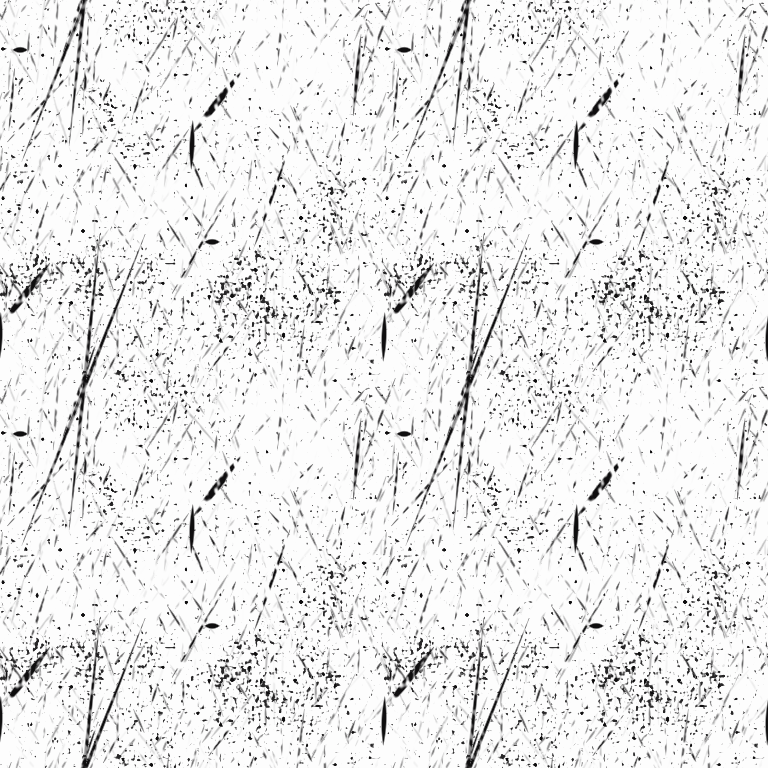
A three.js fragment shader for this texture:

```glsl
// Scratched, grimy white surface: black scuffs and grain, tiled two by two.
varying vec2 vUv;

const float REPEATS = 2.0;
const vec3 PAPER = vec3(0.992);
const vec3 INK = vec3(0.06, 0.055, 0.06);
const float EDGE = 0.004;          // edge softness, in tile units
const float GRIME_BASE = 0.20;     // grime everywhere
const float GRIME_CLOUD = 0.75;    // strength of cloudy variation
const float GRAIN_CUT = 0.40;      // grain threshold on clean areas
const float GRAIN_GAIN = 0.50;     // how far grime lowers the threshold
const float GRAIN_SOFT = 0.30;
const float SCUFF_STRENGTH = 0.75;

vec3 hash3(vec2 p) {
  vec3 h = fract(vec3(p.xyx) * vec3(0.1031, 0.1030, 0.0973));
  h += dot(h, h.yxz + 33.33);
  return fract((h.xxy + h.yzz) * h.zyx);
}

float cornerGradient(vec2 cell, vec2 offset, vec2 f, vec2 period) {
  float angle = 6.2832 * hash3(mod(cell + offset, period) + period * 1.7).x;
  return dot(vec2(cos(angle), sin(angle)), f - offset);
}

// Gradient noise that wraps after one tile
float wrapNoise(vec2 p, vec2 period) {
  vec2 cell = floor(p * period);
  vec2 f = p * period - cell;
  vec2 u = f * f * f * (f * (f * 6.0 - 15.0) + 10.0);
  float a = cornerGradient(cell, vec2(0.0, 0.0), f, period);
  float b = cornerGradient(cell, vec2(1.0, 0.0), f, period);
  float c = cornerGradient(cell, vec2(0.0, 1.0), f, period);
  float d = cornerGradient(cell, vec2(1.0, 1.0), f, period);
  return mix(mix(a, b, u.x), mix(c, d, u.x), u.y);
}

vec2 wrapDelta(vec2 d) { return fract(d + 0.5) - 0.5; }

// Tapered stroke: q is measured from its middle, v is its half vector
float stroke(vec2 q, vec2 v, float halfWidth) {
  float h = clamp(dot(q, v) / dot(v, v), -1.0, 1.0);
  float w = halfWidth * (1.0 - h * h);
  return clamp((w - length(q - v * h)) / EDGE + 0.5, 0.0, 1.0);
}

float scratch(vec2 p, vec2 a, vec2 b, float halfWidth) {
  return stroke(wrapDelta(p - 0.5 * (a + b)), 0.5 * (b - a), halfWidth);
}

// Random steep strokes, one per cell of a wrapping grid
float scratchLayer(vec2 p, float cells, float halfWidth, float seed) {
  vec2 home = floor(p * cells);
  float ink = 0.0;
  for (int y = -1; y <= 1; y++) {
    for (int x = -1; x <= 1; x++) {
      vec2 cell = home + vec2(float(x), float(y));
      vec2 id = mod(cell, cells) + seed;
      vec3 place = hash3(id);
      vec3 look = hash3(id + 57.0);
      float lean = look.x < 0.3 ? mix(-0.75, -0.3, place.z) : mix(-0.05, 0.75, place.z);
      vec2 v = vec2(sin(lean), cos(lean)) * mix(0.2, 0.9, look.y) / cells;
      float s = stroke(p - (cell + place.xy) / cells, v, halfWidth);
      ink = max(ink, s * look.z * look.z);
    }
  }
  return ink;
}

float stain(vec2 p, vec2 center, vec2 radius) {
  vec2 q = wrapDelta(p - center) / radius;
  return exp(-dot(q, q));
}

float grimeDensity(vec2 p) {
  float cloud = wrapNoise(p, vec2(4.0)) * 0.5 + wrapNoise(p, vec2(11.0, 9.0)) * 0.5
              + wrapNoise(p, vec2(27.0, 23.0)) * 0.4;
  float stains = stain(p, vec2(0.63, 0.28), vec2(0.08, 0.12))
    + 0.6 * stain(p, vec2(0.88, 0.48), vec2(0.13, 0.11))
    + 0.6 * stain(p, vec2(0.31, 0.71), vec2(0.05, 0.06))
    + 0.6 * stain(p, vec2(0.43, 0.95), vec2(0.14, 0.09))
    + 0.6 * stain(p, vec2(0.20, 0.32), vec2(0.20, 0.10))
    + 0.5 * stain(p, vec2(0.78, 0.22), vec2(0.15, 0.10))
    - 0.5 * stain(p, vec2(0.42, 0.47), vec2(0.25, 0.06))
    - 0.3 * stain(p, vec2(0.75, 0.85), vec2(0.15, 0.20));
  return clamp(GRIME_BASE + GRIME_CLOUD * cloud + stains * (0.75 + cloud), 0.0, 1.2);
}

void main() {
  vec2 p = vUv * REPEATS;
  float grime = grimeDensity(p);

  // Crosshatched grain and loose specks
  float fiber = wrapNoise(p, vec2(131.0, 53.0)) * 0.5 + wrapNoise(p, vec2(47.0, 119.0)) * 0.5
              + wrapNoise(p, vec2(113.0, 109.0)) * 0.5;
  float cut = GRAIN_CUT - GRAIN_GAIN * grime;
  float ink = 0.9 * smoothstep(cut, cut + GRAIN_SOFT, fiber);
  float speck = wrapNoise(p, vec2(67.0, 59.0)) + 0.12 * grime;
  ink = max(ink, smoothstep(0.44, 0.58, speck));

  // Fine random scratches, broken along their length
  float gaps = smoothstep(-0.25, 0.2, wrapNoise(p, vec2(61.0, 43.0)) + 0.2 * grime);
  float fine = max(scratchLayer(p, 5.0, 0.0030, 11.0), scratchLayer(p, 9.0, 0.0028, 131.0));
  fine = max(fine, scratchLayer(p, 21.0, 0.0025, 271.0));
  ink = max(ink, fine * gaps);

  // Pale sideways scuffs lift the grime
  ink *= 1.0 - SCUFF_STRENGTH * scratchLayer(p.yx, 7.0, 0.005, 401.0);

  // Long scratches
  float deep = scratch(p, vec2(0.378, 0.39), vec2(0.057, -0.42), 0.0042);
  deep = max(deep, scratch(p, vec2(0.26, 0.39), vec2(0.18, -0.38), 0.0045));
  deep = max(deep, scratch(p, vec2(0.94, 0.91), vec2(0.92, 0.70), 0.0045));
  ink = max(ink, deep * mix(0.45, 1.0, gaps));

  // Marks that recur half a tile across and down
  for (int i = 0; i < 2; i++) {
    vec2 q = p + 0.5 * float(i);
    float gouge = scratch(q, vec2(0.63, 0.815), vec2(0.50, 0.65), 0.009);
    float slash = scratch(q, vec2(0.755, 0.62), vec2(0.66, 0.35), 0.0035);
    float sliver = scratch(q, vec2(0.502, 0.685), vec2(0.498, 0.56), 0.006);
    float spindle = scratch(q, vec2(0.033, 0.870), vec2(0.072, 0.870), 0.007);
    ink = max(ink, max(max(gouge, slash) * gaps, max(sliver, spindle)));
  }

  gl_FragColor = vec4(mix(PAPER, INK, ink), 1.0);
}
```
